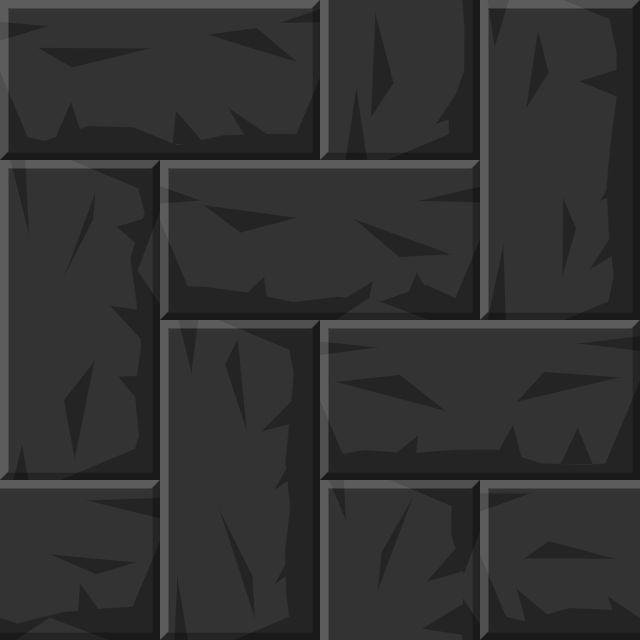
Give the GLSL for this texture, as a three.js fragment shader.

```glsl
// Dark bevelled stone bricks in a herringbone layout with chipped, worn edges.
varying vec2 vUv;

const float SOFT = 0.005; // half width of smoothed edges, in brick widths

float hash(float n) {
  return fract(sin(n * 12.99) * 4375.85);
}

float cover(float d) {
  return 1.0 - smoothstep(-SOFT, SOFT, d);
}

float edgeSide(vec2 p, vec2 a, vec2 b) {
  vec2 d = normalize(b - a);
  return dot(p - a, vec2(d.y, -d.x));
}

// Signed distance to a triangle of either winding, negative inside
float triangle(vec2 p, vec2 a, vec2 b, vec2 c) {
  float s = -sign(edgeSide(c, a, b));
  return max(s * edgeSide(p, a, b), max(s * edgeSide(p, b, c), s * edgeSide(p, c, a)));
}

// Worn area of one brick: p.x runs along it (0..2), p.y away from its worn side
float wearDistance(vec2 p, float seed, bool notched) {
  // Jagged band on the worn side
  float n = floor(p.x * 3.6);
  float h = mix(hash(seed + n * 0.37), hash(seed + (n + 1.0) * 0.37), fract(p.x * 3.6));
  float d = (p.y - 0.09 - 0.13 * h) * 0.92;

  for (int i = 0; i < 2; i++) {
    float f = float(i);
    float s = seed + 3.1 + f * 5.7;

    // Slanted cut at each end
    float inward = mix(p.x, 2.0 - p.x, f);
    d = min(d, (inward - (0.45 + 0.2 * hash(s) - p.y) * 0.42) * 0.92);

    // Wedge chipped out of each end
    float top = 0.82 + 0.16 * hash(s + 0.3);
    float tip = 0.2 + 0.3 * hash(s + 0.6);
    d = min(d, triangle(vec2(inward, p.y), vec2(0.0, top),
      vec2(0.0, top - 0.08 - 0.06 * hash(s + 0.9)), vec2(tip, top - 0.13 * hash(s + 1.2))));

    // Long sliver in the face
    vec2 mid = vec2(0.42 + f + 0.2 * hash(s + 1.5), 0.46 + 0.24 * hash(s + 1.8));
    vec2 reach = vec2(0.24 + 0.11 * hash(s + 2.1), 0.22 * (hash(s + 2.4) - 0.5));
    float bulge = (0.08 + 0.06 * hash(s + 2.7)) * (hash(s + 3.0) < 0.5 ? -1.0 : 1.0);
    vec2 apex = mid + vec2(0.36 * (hash(s + 3.3) - 0.5), bulge);
    d = min(d, triangle(p, mid - reach, mid + reach, apex));
  }

  // Leaning spikes that grow out of the band
  for (int i = 0; i < 3; i++) {
    float s = seed + 17.3 + float(i) * 2.9;
    float x = 0.35 + 0.55 * float(i) + 0.3 * hash(s);
    float lean = 0.5 * (hash(s + 0.4) - 0.5);
    d = min(d, triangle(p, vec2(x - 0.1, 0.1), vec2(x + 0.1, 0.1),
      vec2(x + lean, 0.24 + 0.14 * hash(s + 0.8))));
  }

  // Unworn notch in the outer edge of the band
  if (notched) {
    d = max(d, -triangle(p, vec2(1.1, 0.0), vec2(1.68, 0.0), vec2(1.31, 0.14)));
  }
  return d;
}

void main() {
  // Four by four cells from the top left; each brick covers two of them
  vec2 p = vec2(vUv.x, 1.0 - vUv.y) * 4.0;
  vec2 cell = floor(p);
  float part = mod(cell.x - cell.y + 4.0, 4.0);
  bool lying = part < 1.5;
  vec2 origin = cell;
  if (part > 0.5 && part < 1.5) origin.x -= 1.0; // right half
  if (part > 1.5 && part < 2.5) origin.y -= 1.0; // lower half
  vec2 q = p - origin;
  vec2 size = lying ? vec2(2.0, 1.0) : vec2(1.0, 2.0);
  vec2 id = mod(origin + 4.0, 4.0);

  // Stone face with wear
  vec2 along = lying ? vec2(q.x, 1.0 - q.y) : vec2(2.0 - q.y, 1.0 - q.x);
  float wear = cover(wearDistance(along, id.x * 7.3 + id.y * 31.7 + 1.0, mod(id.y, 2.0) > 0.5));
  float stone = mix(0.20, 0.14, wear);

  // Mitred bevel: lit at left and top, shaded at right and bottom
  float litSide = min(q.x, q.y);
  float darkSide = min(size.x - q.x, size.y - q.y);
  float lit = cover(litSide - 0.053) * cover((litSide - darkSide) * 0.7);
  float shaded = cover(darkSide - 0.046) * cover((darkSide - litSide) * 0.7);
  stone = mix(stone, 1.0, 0.2 * lit);
  stone = mix(stone, 0.0, 0.28 * shaded);

  gl_FragColor = vec4(vec3(stone), 1.0);
}
```
